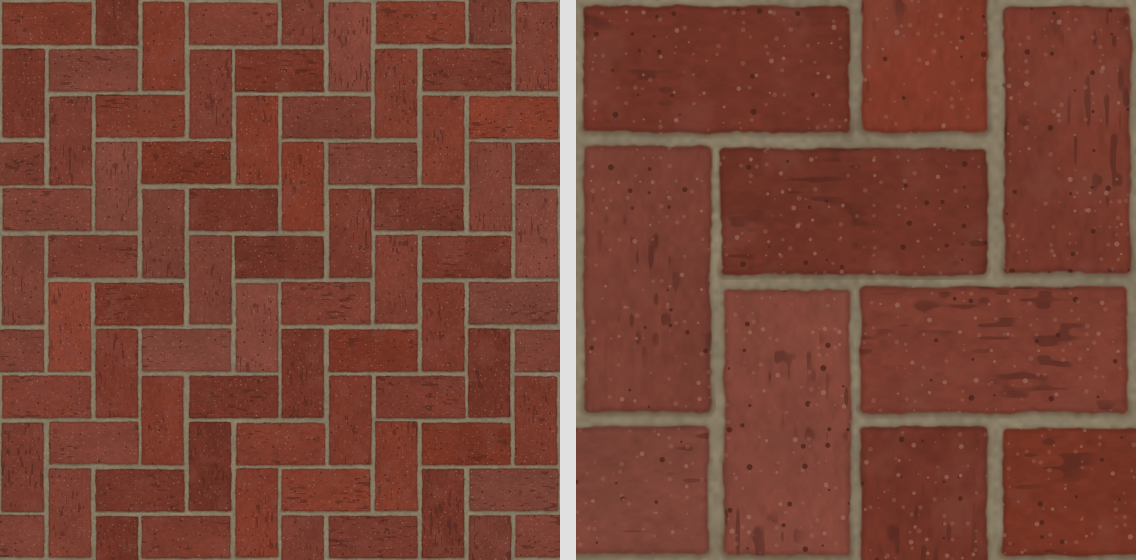
Left, the full canvas; right, a detail of the centre.
Reproduce this texture procedurally as a Shadertoy shader.

```glsl
// Red clay pavers laid in a 90 degree herringbone with sandy mortar joints.
// Each grid cell finds its brick from its diagonal (column - row) mod 4; a rounded
// box distance cuts the joints, and noise in brick space adds tone, pits and grit.

const float CELLS = 12.0;            // brick widths across the canvas
const float JOINT = 0.098;           // mortar width, in brick widths
const float CORNER = 0.035;          // corner radius
const float SHIFT = 0.034;           // range of each brick's misplacement
const float WOBBLE = 0.034;          // raggedness of the edges
const float GRAIN = 0.17;            // strength of the fine clay grain
const float BLOTCH = 0.15;           // strength of the broad stains
const vec3 CLAY_RED = vec3(0.435, 0.202, 0.152);
const vec3 CLAY_ROSE = vec3(0.490, 0.275, 0.228);
const vec3 CLAY_EMBER = vec3(0.485, 0.212, 0.145);
const vec3 PIT = vec3(0.27, 0.135, 0.11);
const vec3 GRIT = vec3(0.62, 0.46, 0.39);
const vec3 MORTAR = vec3(0.515, 0.468, 0.385);
const vec3 MORTAR_SHADE = vec3(0.39, 0.315, 0.245);

float hash(vec2 p) {
    vec3 a = fract(p.xyx * 0.1031);
    a += dot(a, a.yzx + 33.33);
    return fract((a.x + a.y) * a.z);
}

vec2 hash2(vec2 p) {
    return vec2(hash(p), hash(p + 57.3));
}

float noise(vec2 p) {
    vec2 i = floor(p), f = fract(p);
    f = f * f * (3.0 - 2.0 * f);
    vec2 e = vec2(0.0, 1.0);
    return mix(mix(hash(i), hash(i + e.yx), f.x),
               mix(hash(i + e), hash(i + e.yy), f.x), f.y);
}

float fbm(vec2 p) {
    float sum = 0.0, amp = 0.533;
    for (int i = 0; i < 4; i++) {
        sum += amp * noise(p);
        p = p * 2.03 + 11.7;
        amp *= 0.5;
    }
    return sum;
}

// Scattered dots: one candidate per small square, kept with the given chance
float specks(vec2 p, float density, float chance, float radius, float pixel) {
    p *= density;
    vec2 id = floor(p);
    vec2 centre = 0.3 + 0.4 * hash2(id + 4.1);
    float r = radius * (0.5 + hash(id + 19.7));
    float dist = length(fract(p) - centre);
    float soft = pixel * density * 0.7;
    return step(hash(id + 31.9), chance) * (1.0 - smoothstep(r - soft, r + soft, dist));
}

float roundedBox(vec2 p, vec2 halfSize, float r) {
    vec2 d = abs(p) - halfSize + r;
    return length(max(d, 0.0)) + min(max(d.x, d.y), 0.0) - r;
}

void mainImage(out vec4 fragColor, in vec2 fragCoord) {
    float pixel = CELLS / iResolution.y;
    vec2 p = fragCoord * pixel;
    p.y = CELLS - p.y;               // rows counted downward

    // Herringbone: 0,1 = left and right half, 2,3 = bottom and top half
    vec2 cell = floor(p);
    float part = mod(cell.x - cell.y, 4.0);
    bool flat_ = part < 1.5;
    vec2 origin = cell;
    if (part > 0.5 && flat_) origin.x -= 1.0;
    if (part > 1.5 && part < 2.5) origin.y -= 1.0;
    vec2 size = flat_ ? vec2(2.0, 1.0) : vec2(1.0, 2.0);
    vec2 id = mod(origin, CELLS) + (flat_ ? 3.0 : 41.0);

    // Brick outline, slightly misplaced and ragged
    vec2 q = p - origin - 0.5 * size + (hash2(id + 7.7) - 0.5) * SHIFT;
    vec2 along = (flat_ ? q : q.yx) + 23.0 * hash2(id + 2.3) + 5.0;
    float d = roundedBox(q, 0.5 * (size - JOINT), CORNER);
    d += WOBBLE * (0.6 * noise(along * 5.0) + 0.4 * noise(along * 19.0) - 0.5);

    // Clay: tone per brick, broad stains, grain drawn out along the length
    vec3 clay = mix(CLAY_RED, CLAY_ROSE, pow(hash(id + 13.1), 1.6));
    clay = mix(clay, CLAY_EMBER, 0.75 * smoothstep(0.65, 1.0, hash(id + 29.3)));
    clay *= 0.94 + 0.13 * hash(id + 61.9);
    float stain = fbm(along * vec2(1.5, 2.4));
    float grain = fbm(along * vec2(13.0, 21.0));
    clay *= 1.0 + BLOTCH * (stain - 0.5) + GRAIN * (grain - 0.5);
    clay = mix(clay, CLAY_ROSE, 0.4 * smoothstep(0.52, 0.75, fbm(along * 3.1 + 40.0)));
    float cracks = smoothstep(0.69, 0.85, noise(along * vec2(7.0, 22.0)))
                 * smoothstep(0.42, 0.68, noise(along * 2.3 + 9.0));
    clay = mix(clay, PIT, 0.45 * cracks);
    clay = mix(clay, PIT, 0.75 * specks(along, 7.0, 0.22, 0.10, pixel));
    clay = mix(clay, GRIT, 0.55 * specks(along + 3.7, 9.0, 0.20, 0.11, pixel));
    clay = mix(clay, GRIT, 0.30 * specks(along + 8.2, 17.0, 0.16, 0.20, pixel));
    clay *= 1.0 - 0.13 * smoothstep(-0.05, 0.0, d);

    // Mortar: sandy, stained, darkest right under a brick
    vec3 mortar = MORTAR * (0.87 + 0.16 * fbm(p * 2.2) + 0.12 * noise(p * 24.0));
    float below = smoothstep(0.3, 0.48, q.y / size.y);
    float contact = 1.0 - smoothstep(0.0, 0.035 + 0.02 * below, d);
    mortar = mix(mortar, MORTAR_SHADE, contact * (0.35 + 0.4 * below));
    mortar = mix(mortar, PIT, 0.4 * specks(p, 6.0, 0.12, 0.12, pixel));

    float edge = max(pixel * 0.8, 0.012);
    fragColor = vec4(mix(clay, mortar, smoothstep(-edge, edge, d)), 1.0);
}
```
